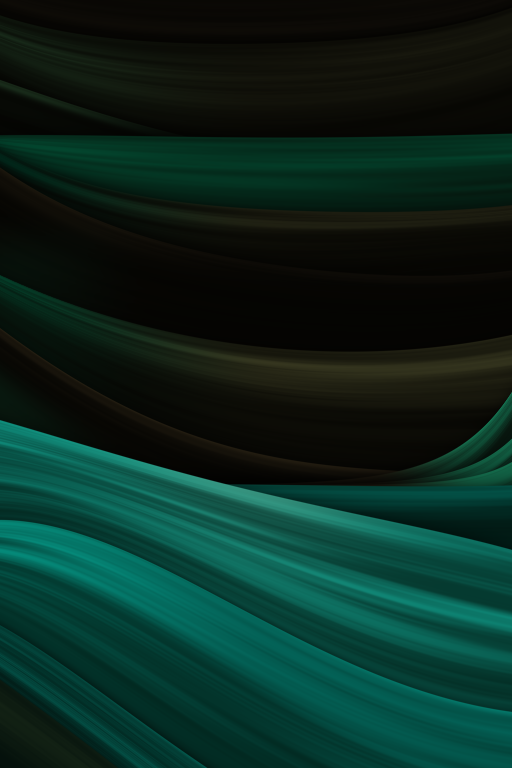
Write a Shadertoy shader that draws this background.

```glsl
// Layered silk: dark olive and green folds above a broad teal wave.
// Sheets are painted back to front; each hangs from a smooth curve and is
// shaded by a soft crest, a thin rim light and noise stretched along its flow.

float hash(vec2 p) {
    return fract(sin(dot(p, vec2(127.1, 311.7))) * 43758.55);
}

float noise(vec2 p) {
    vec2 cell = floor(p), f = fract(p);
    f = f * f * (3.0 - 2.0 * f);
    float near = mix(hash(cell), hash(cell + vec2(1, 0)), f.x);
    float far = mix(hash(cell + vec2(0, 1)), hash(cell + vec2(1, 1)), f.x);
    return mix(near, far, f.y);
}

// Long fibres: fine across the flow, slow along it.
float streaks(float along, float across, float seed) {
    float sum = 0.0, weight = 0.5;
    vec2 q = vec2(along * 1.6 + seed * 7.3, across + seed * 3.1);
    for (int i = 0; i < 4; i++) {
        sum += weight * noise(q);
        q = q * vec2(1.15, 2.1) + 5.7;
        weight *= 0.6;
    }
    return sum / 1.09;
}

// Quartic through five heights, evenly spaced from the left to the right side.
float curve(float x, float a, float b, float c, float d, float e) {
    float t = 4.0 * x;
    float d2 = c - 2.0 * b + a;
    float d3 = d - 3.0 * c + 3.0 * b - a;
    float d4 = e - 4.0 * d + 6.0 * c - 4.0 * b + a;
    return a + t * (b - a + (t - 1.0) / 2.0 * (d2 + (t - 2.0) / 3.0 * (d3 + (t - 3.0) / 4.0 * d4)));
}

// look = crest position, crest width, fibre density, rim strength.
vec3 sheet(vec3 under, vec2 p, float top, float low, vec3 dark, vec3 lit, vec4 look, float seed) {
    float depth = p.y - top;
    float v = depth / max(low - top, 0.02);
    float fibre = smoothstep(0.15, 0.85, streaks(p.x, v * look.z, seed));
    float crest = (v - look.x) / look.y;
    float light = (0.12 + 0.88 * exp(-crest * crest)) * (0.35 + 1.2 * fibre);
    vec3 col = mix(dark, lit, light);
    col += lit * look.w * exp(-max(depth, 0.0) * 260.0);
    under *= 1.0 - 0.35 * exp(min(depth, 0.0) * 90.0);
    float aa = 0.8 / iResolution.y;
    return mix(under, col, smoothstep(-aa, aa, depth));
}

void mainImage(out vec4 fragColor, in vec2 fragCoord) {
    vec2 p = fragCoord / iResolution.xy;
    p.y = 1.0 - p.y; // measured downward from the top
    float x = p.x;

    vec3 black = vec3(0.022, 0.020, 0.008);
    vec3 brown = vec3(0.085, 0.070, 0.040);
    vec3 olive = vec3(0.150, 0.150, 0.085);
    vec3 moss = vec3(0.085, 0.150, 0.090);
    vec3 green = vec3(0.015, 0.200, 0.130);
    vec3 deepTeal = vec3(0.008, 0.120, 0.090);
    vec3 teal = vec3(0.015, 0.390, 0.340);
    vec3 paleTeal = vec3(0.190, 0.480, 0.410);
    float toRight = smoothstep(0.0, 0.55, x);

    // Upper dark folds
    float mistTop = curve(x, 0.020, 0.052, 0.057, 0.047, 0.010);
    float mistLow = curve(x, 0.104, 0.168, 0.190, 0.180, 0.140);
    vec3 col = sheet(black, p, mistTop - 0.09, mistTop, black * 0.8, brown * 0.5, vec4(0.8, 0.5, 5.0, 0.0), 1.0);
    col = sheet(col, p, mistTop, mistLow, black, mix(moss, olive * 0.55, toRight), vec4(0.28, 0.38, 7.0, 0.15), 2.0);
    float cornerTop = curve(x, 0.104, 0.158, 0.196, 0.215, 0.221);
    col = sheet(col, p, cornerTop, cornerTop + 0.08, black * 0.7, moss * (1.0 - toRight), vec4(0.0, 0.12, 4.0, 0.4), 3.0);

    // Green band and its olive hem
    float bandTop = curve(x, 0.176, 0.177, 0.179, 0.178, 0.174);
    float hemTop = curve(x, 0.193, 0.252, 0.272, 0.276, 0.267);
    float hemLow = curve(x, 0.247, 0.312, 0.341, 0.339, 0.325);
    col = sheet(col, p, bandTop, hemTop + 0.02, black + green * 0.15, green, vec4(0.25, 0.5, 4.0, 0.15), 4.0);
    col = sheet(col, p, hemTop, hemLow, black, mix(green * 0.6, olive * 0.7, toRight), vec4(0.15, 0.4, 5.0, 0.1), 5.0);

    // Middle folds
    float hollowTop = curve(x, 0.218, 0.301, 0.341, 0.358, 0.352);
    float ribbonTop = curve(x, 0.358, 0.419, 0.451, 0.457, 0.436);
    float slopeTop = curve(x, 0.427, 0.531, 0.590, 0.612, 0.622);
    col = sheet(col, p, hollowTop, ribbonTop, black * 0.8, brown * (1.0 - 0.5 * toRight), vec4(0.0, 0.15, 8.0, 0.6 - 0.6 * toRight), 6.0);
    vec3 leftGlow = green * 0.7 * (1.0 - smoothstep(0.0, 0.3, x));
    col += leftGlow * smoothstep(0.27, 0.36, p.y) * step(hollowTop, p.y) * 0.35;
    col = sheet(col, p, ribbonTop, slopeTop, black, mix(green * 0.8, olive, toRight), vec4(0.12, 0.28, 9.0, 0.12), 7.0);
    col += leftGlow * step(ribbonTop, p.y) * 0.3;
    col = sheet(col, p, slopeTop, slopeTop + 0.10, black * 0.8, brown * 1.1, vec4(0.0, 0.22, 6.0, 0.5), 8.0);
    col += leftGlow * smoothstep(0.03, 0.09, p.y - slopeTop) * 0.5;

    // Sweeps rising at the right side
    for (int i = 0; i < 3; i++) {
        float k = float(i);
        float sweepTop = 0.632 - 0.122 * pow(0.5, k) * exp((x - 1.0) * (8.5 + 2.0 * k));
        vec3 sweepLit = mix(brown, vec3(0.06, 0.30, 0.21), smoothstep(0.72, 0.95, x));
        col = sheet(col, p, sweepTop, sweepTop + 0.06, black + sweepLit * 0.15, sweepLit, vec4(0.1, 0.45, 4.0, 0.25), 9.0 + k);
    }
    float shelfTop = curve(x, 0.630, 0.630, 0.631, 0.633, 0.632);
    col = sheet(col, p, shelfTop, shelfTop + 0.07, deepTeal * 0.7, teal * 0.85, vec4(0.05, 0.32, 3.0, 0.2), 13.0);

    // Broad teal wave
    float waveTop = curve(x, 0.547, 0.596, 0.640, 0.677, 0.716);
    float ridgeTop = curve(x, 0.677, 0.719, 0.803, 0.882, 0.927);
    float valleyTop = curve(x, 0.814, 0.927, 1.040, 1.120, 1.170);
    float footTop = curve(x, 0.885, 1.010, 1.140, 1.270, 1.400);
    float sheen = exp(-pow((x - 0.5) / 0.25, 2.0)) * exp(-max(p.y - waveTop, 0.0) * 18.0);
    vec3 waveLit = mix(teal * 1.08, paleTeal, 0.15 + 0.75 * sheen);
    col = sheet(col, p, waveTop, ridgeTop, deepTeal, waveLit, vec4(0.2, 0.75, 8.0, 0.12), 14.0);
    vec3 ridgeLit = mix(teal * 1.1, teal * 0.8, toRight);
    col = sheet(col, p, ridgeTop, valleyTop, deepTeal, ridgeLit, vec4(0.1, 0.55, 8.0, 0.3), 15.0);
    col = sheet(col, p, valleyTop, footTop, deepTeal * 0.7, teal * 0.8, vec4(0.35, 0.6, 6.0, 0.15), 16.0);
    col = sheet(col, p, footTop, footTop + 0.12, deepTeal * 0.4, moss * 0.9, vec4(0.1, 0.5, 5.0, 0.1), 17.0);

    fragColor = vec4(clamp(col, 0.0, 1.0), 1.0);
}
```
